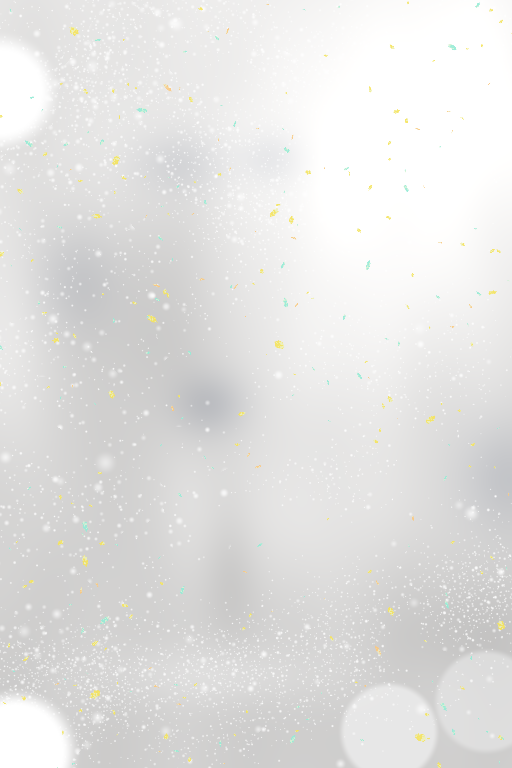
Reproduce this background procedurally as a Shadertoy shader.

```glsl
mat2 turn(float a) {
    return mat2(cos(a), sin(a), -sin(a), cos(a));
}

vec3 hash(vec2 c) {
    vec3 q = fract(c.xyx * vec3(0.1031, 0.1030, 0.0973));
    q += dot(q, q.yxz + 33.33);
    return fract((q.xxy + q.yzz) * q.zyx);
}

float corner(vec2 id, vec2 f, vec2 o) {
    return dot(hash(id + o).xy * 2.0 - 1.0, f - o);
}

float gradientNoise(vec2 p) {
    vec2 id = floor(p), f = fract(p);
    vec2 u = f * f * f * (f * (f * 6.0 - 15.0) + 10.0);
    return mix(mix(corner(id, f, vec2(0, 0)), corner(id, f, vec2(1, 0)), u.x),
               mix(corner(id, f, vec2(0, 1)), corner(id, f, vec2(1, 1)), u.x), u.y);
}

float glow(vec2 p, vec2 centre, vec2 size) {
    vec2 d = (p - centre) / size;
    return exp(-dot(d, d));
}

float disc(vec2 p, vec2 centre, float radius, float blur) {
    return 1.0 - smoothstep(radius - blur, radius + blur, length(p - centre));
}

// One jittered dot per cell, kept with probability share
float snow(vec2 p, float cells, float seed, float share, float softness) {
    vec2 q = turn(seed) * p * cells + 50.0;
    vec3 h = hash(floor(q) + seed * 17.0);
    float radius = mix(0.1, 0.3, fract(h.z * 57.0) * fract(h.x * 31.0));
    float px = 0.5 * cells / iResolution.x;
    float d = length(fract(q) - mix(vec2(radius + 0.08), vec2(0.92 - radius), h.xy));
    float dot1 = 1.0 - smoothstep(radius * (1.0 - softness) - px, radius + px, d);
    return dot1 * step(h.z, share) * mix(0.55, 1.0, fract(h.y * 43.0));
}

// Torn, angular foil flakes: colour in rgb, coverage in a
vec4 confetti(vec2 p, float cells, float seed, float share) {
    vec2 q = turn(seed) * p * cells + 50.0;
    vec3 h = hash(floor(q) + seed * 23.0);
    vec3 k = hash(floor(q) + seed * 41.0 + 9.0);
    vec2 v = turn(k.x * 6.28) * (fract(q) - mix(vec2(0.25), vec2(0.75), h.xy));
    float radius = mix(0.09, 0.23, k.y * k.y);
    float torn = gradientNoise(v * 14.0 + h.xy * 90.0);
    vec2 a = abs(v * vec2(1.0, mix(1.3, 3.2, k.z)));
    float d = max(a.x + a.y * 0.6, a.y * 1.2) + torn * 0.09;
    float px = 0.6 * cells / iResolution.x;
    vec3 foil = k.z < 0.45 ? vec3(0.96, 0.89, 0.36)
              : k.z < 0.8 ? vec3(0.58, 0.92, 0.84) : vec3(0.98, 0.78, 0.50);
    foil = mix(foil, vec3(0.92, 0.96, 0.83), smoothstep(-0.1, 0.2, torn + v.x) * 0.75);
    return vec4(foil, (1.0 - smoothstep(radius - px, radius + px, d)) * step(h.z, share));
}

// Blurred scenery in near-neutral greys
vec3 backdrop(vec2 p) {
    float tone = mix(0.81, 0.89, smoothstep(0.1, 1.3, p.y));
    tone += 0.13 * glow(p, vec2(0.84, 1.28), vec2(0.38, 0.40));
    tone += 0.06 * glow(p, vec2(0.66, 0.85), vec2(0.24, 0.30));
    tone += 0.05 * glow(p, vec2(0.62, 0.48), vec2(0.22, 0.18));
    tone += 0.06 * glow(p, vec2(0.02, 0.82), vec2(0.08, 0.18));
    tone += 0.03 * glow(p, vec2(0.36, 0.52), vec2(0.06, 0.14));
    tone -= 0.08 * glow(p, vec2(0.29, 0.85), vec2(0.19, 0.24));
    tone -= 0.05 * glow(p, vec2(0.45, 0.38), vec2(0.05, 0.13));
    tone -= 0.05 * glow(p, vec2(0.93, 0.26), vec2(0.16, 0.10));
    float shade = 0.06 * glow(p, vec2(0.15, 0.95), vec2(0.08, 0.10))
                + 0.09 * glow(p, vec2(0.41, 0.71), vec2(0.07, 0.06))
                + 0.06 * glow(p, vec2(0.35, 1.18), vec2(0.09, 0.06))
                + 0.05 * glow(p, vec2(0.53, 1.19), vec2(0.06, 0.05))
                + 0.08 * glow(p, vec2(0.98, 0.57), vec2(0.09, 0.11));
    tone += 0.035 * gradientNoise(p * vec2(7.0, 3.5) + 4.0) - shade;
    return vec3(tone) + vec3(0.003, 0.0, -0.003) + shade * vec3(-0.1, 0.0, 0.2);
}

void mainImage(out vec4 fragColor, in vec2 fragCoord) {
    vec2 p = fragCoord / iResolution.x;
    vec3 color = backdrop(p);

    // Large out-of-focus lights
    color = mix(color, vec3(1.0), disc(p, vec2(0.0, 1.32), 0.10, 0.022));
    color = mix(color, vec3(1.0), disc(p, vec2(0.03, 0.03), 0.11, 0.02));
    color = mix(color, vec3(0.93), 0.8 * disc(p, vec2(0.76, 0.07), 0.093, 0.008));
    color = mix(color, vec3(0.90), 0.7 * disc(p, vec2(0.95, 0.13), 0.098, 0.008));

    // Where the snow gathers
    float clump = clamp(0.6 + 1.3 * gradientNoise(p * 7.0), 0.1, 1.0);
    float left = 1.0 - smoothstep(0.08, 0.55, p.x);
    float top = smoothstep(0.95, 1.35, p.y);
    float drift = glow(p, vec2(p.x, 0.13 + 0.22 * p.x * p.x), vec2(1.0, 0.12));
    float swirl = glow(p, vec2(0.65, 0.58), vec2(0.12, 0.06))
                + glow(p, vec2(0.77, 0.79), vec2(0.22, 0.09))
                + glow(p, vec2(0.50, 1.12), vec2(0.20, 0.17));
    float fine = clump * (0.75 * drift + 0.4 * swirl + 0.3 * top + 0.12 * left);
    float flurry = clump * (0.45 * left + 0.4 * top + 0.2 * drift + 0.15 * swirl);

    // Snow from distant specks to near blurred flakes
    color = mix(color, vec3(1.0), 0.3 * glow(p, vec2(0.42, 0.18), vec2(0.22, 0.06)));
    for (float i = 0.0; i < 3.0; i++) {
        float specks = snow(p, 72.0 + 17.0 * i, 1.0 + i, fine, 0.5);
        float flakes = snow(p, 24.0 + 10.0 * i, 5.3 + i, flurry, 0.8);
        float blurred = snow(p, 9.0 + 4.0 * i, 9.7 + i, 0.04 + 0.45 * flurry, 1.0);
        color = mix(color, vec3(1.0), max(0.9 * specks, max(0.85 * flakes, 0.75 * blurred)));
    }

    // Scattered foil, sparse over the lower middle
    float gap = 1.0 - 0.85 * glow(p, vec2(0.55, 0.48), vec2(0.38, 0.26));
    for (float i = 0.0; i < 2.0; i++) {
        vec4 foil = confetti(p, 19.0 + 15.0 * i, 2.4 + 3.0 * i, 0.13 * gap * (0.5 + clump));
        color = mix(color, foil.rgb, 0.9 * foil.a);
    }
    fragColor = vec4(clamp(color, 0.0, 1.0), 1.0);
}
```
